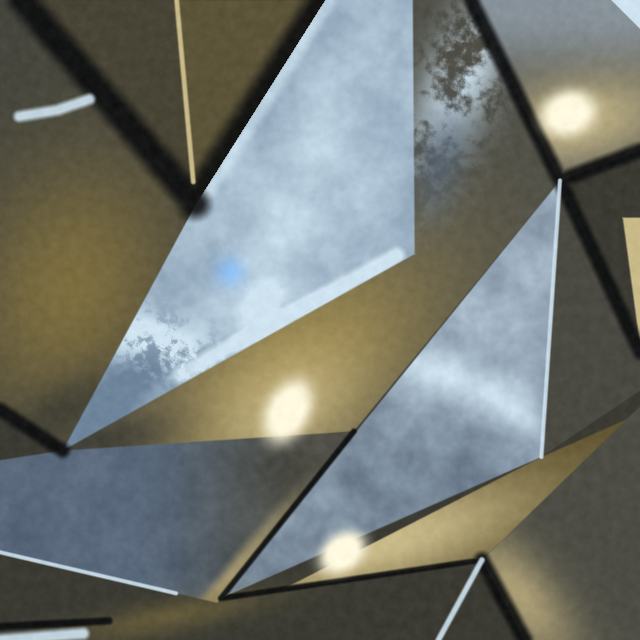
Write a WebGL 1 fragment shader that draws this texture.

```glsl
precision highp float;
// Folded metal facets: blue panels and gold hollows between dark creases.
// Facets are intersected half planes lit by soft ellipses and worn with
// gradient noise; strokes add creases and bright rims.
uniform vec2 u_resolution;

vec2 gradient(vec2 cell) {
  float a = 6.2832 * fract(sin(dot(cell, vec2(127.1, 311.7))) * 4375.85);
  return vec2(cos(a), sin(a));
}

float noise(vec2 p) {
  vec2 i = floor(p), f = p - i, u = f * f * (3. - 2. * f), e = vec2(1, 0);
  float low = mix(dot(gradient(i), f), dot(gradient(i + e), f - e), u.x);
  float high = mix(dot(gradient(i + e.yx), f - e.yx), dot(gradient(i + 1.), f - 1.), u.x);
  return mix(low, high, u.y);
}

float fbm(vec2 p) {
  float sum = 0., amp = .6;
  for (int i = 0; i < 4; i++) {
    sum += amp * noise(p);
    p = mat2(1.6, 1.2, -1.2, 1.6) * p + 3.7;
    amp *= .55;
  }
  return sum;
}

// Signed distance to a line, positive on its left
float side(vec2 p, vec2 a, vec2 b) {
  vec2 d = b - a;
  return dot(p - a, vec2(-d.y, d.x)) / length(d);
}

float wedge(vec2 p, vec2 a, vec2 b, vec2 c) {
  return min(side(p, a, b), side(p, b, c));
}

float tri(vec2 p, vec2 a, vec2 b, vec2 c) {
  return min(wedge(p, a, b, c), side(p, c, a));
}

float quad(vec2 p, vec2 a, vec2 b, vec2 c, vec2 d) {
  return min(wedge(p, a, b, c), wedge(p, c, d, a));
}

float stroke(vec2 p, vec2 a, vec2 b, float w) {
  vec2 d = b - a;
  float t = clamp(dot(p - a, d) / dot(d, d), 0., 1.);
  return 1. - smoothstep(.25 * w, w, length(p - a - d * t));
}

float bent(vec2 p, vec2 a, vec2 b, vec2 c, float w) {
  return max(stroke(p, a, b, w), stroke(p, b, c, w));
}

// Elliptical light; the first radius runs along the angle
float blob(vec2 p, float x, float y, float rx, float ry, float angle) {
  vec2 ax = vec2(cos(angle), sin(angle)), d = p - vec2(x, y);
  vec2 q = vec2(dot(d, ax), dot(d, vec2(-ax.y, ax.x))) / vec2(rx, ry);
  return exp(-dot(q, q));
}

void lay(inout vec3 col, vec3 c, float d) {
  col = mix(col, c, smoothstep(-.002, .002, d));
}

void main() {
  vec2 p = gl_FragCoord.xy / u_resolution;
  vec2 hub = vec2(.306, .681), tip = vec2(.098, .296), corner = vec2(.648, .603);
  vec2 crest = vec2(.508, 1), node = vec2(.875, .718), fold = vec2(.553, .326);
  vec2 base = vec2(.345, .065), heel = vec2(.846, .286), knee = vec2(.753, .125);
  vec2 ridge = vec2(.276, 1), strip = vec2(.736, 1), foot = vec2(.82, 0);
  vec2 shelfL = vec2(0, .137), shelfR = vec2(.275, .073), wing = vec2(1, .765);
  float wear = fbm(p * 13.), grain = fbm(p * 65.);
  vec3 dark = vec3(.23, .23, .2), gold = vec3(.49, .43, .25), cream = vec3(.79, .73, .54);
  vec3 steel = vec3(.35, .41, .48), ice = vec3(.81, .89, .94), col = dark, c;

  // Left gold panel and ridged wedge
  c = mix(dark + .04, gold, blob(p, .11, .55, .21, .16, 1.2));
  c = mix(c, dark, .7 * blob(p, .1, .36, .1, .04, .5));
  lay(col, c, quad(p, vec2(-.2, .49), tip, hub, vec2(-.094, 1.16)));
  c = mix(dark, gold, .2 + .3 * step(0., side(p, ridge, hub)));
  lay(col, c, tri(p, vec2(.039, 1), hub, crest));

  // Gold hollow with a scuffed strip at its top
  c = mix(dark + .08, gold * 1.25, blob(p, .46, .42, .28, .15, .65));
  c = mix(c, cream, .75 * blob(p, .44, .36, .13, .08, .5));
  c = mix(c, dark, .8 * blob(p, .16, .31, .11, .035, .2));
  c = mix(c, ice, blob(p, .719, .87, .145, .053, 1.15) * smoothstep(-.3, .2, wear + .6 * grain));
  c = mix(c, steel, .7 * blob(p, .69, .75, .09, .04, 1.3));
  float hollow = min(wedge(p, tip, vec2(.36, .304), fold), wedge(p, fold, node, strip));
  lay(col, c, min(hollow, side(p, crest, tip)));

  // Large blue panel
  float panel = min(wedge(p, tip, corner, vec2(.645, 1)), wedge(p, crest, hub, tip));
  float shine = .5 + .4 * wear + .3 * blob(p, .46, .68, .22, .09, 1.1);
  shine += .8 * blob(p, .25, .46, .085, .04, -.3) * smoothstep(-.25, .15, wear + grain);
  shine += .6 * blob(p, .41, .53, .045, .03, .8) + .35 * stroke(p, crest, hub, .025);
  shine += .6 * stroke(p, vec2(.28, .415), vec2(.62, .6), .019);
  shine -= .7 * blob(p, .16, .36, .13, .05, .65);
  c = mix(vec3(.43, .52, .61), ice, clamp(shine, 0., 1.));
  c += vec3(-.12, 0, .14) * blob(p, .36, .575, .022, .022, 0.);
  lay(col, c, panel);

  // Right glowing panel, sliver and brown fin
  c = mix(dark + .13, vec3(.53, .57, .6), smoothstep(.84, .98, p.y));
  c = mix(c, cream, .9 * blob(p, .9, .81, .15, .07, .2));
  lay(c, ice, p.x + p.y - 1.955);
  lay(col, c, wedge(p, strip, node, wing));
  lay(col, cream, tri(p, vec2(.973, .66), vec2(1, .46), vec2(1.04, .66)));
  lay(col, dark + .06, tri(p, heel, vec2(1.03, .41), node));

  // Lower gold band and bottom right panel
  c = mix(gold * .75, cream, blob(p, .6, .15, .26, .07, .3));
  lay(col, c, quad(p, base, knee, vec2(1.02, .375), heel));
  c = mix(dark + .07, cream * .85, blob(p, .81, .07, .13, .055, -.9));
  lay(col, c, wedge(p, vec2(1, .365), knee, foot));

  // Second blue panel
  shine = .2 + .5 * wear + .6 * blob(p, .76, .38, .14, .035, -.45);
  shine += .3 * smoothstep(.2, .5, p.y);
  lay(col, mix(steel + .03, ice, clamp(shine, 0., 1.)), tri(p, base, heel, node));

  // Lower left shelf
  c = mix(steel, dark + .07, smoothstep(.2, .48, p.x)) + .08 * wear;
  c = mix(c, cream * .8, stroke(p, fold, base - .02, .03) * smoothstep(.7, .9, 1. - p.y));
  float shelf = min(side(p, shelfL, shelfR), side(p, base, fold));
  lay(col, c, min(shelf, wedge(p, fold, tip, vec2(0, .281))));
  col = mix(col, gold, .6 * blob(p, .26, .035, .16, .025, .2));

  // Creases
  float crease = max(stroke(p, vec2(.035, 1), hub, .033), stroke(p, crest, hub, .04) * step(panel, 0.));
  crease = max(crease, max(bent(p, strip, node, wing, .018), stroke(p, node, vec2(1, .45), .017)));
  crease = max(crease, max(bent(p, fold, base, knee, .007), stroke(p, vec2(0, .36), tip, .017)));
  crease = max(crease, max(stroke(p, knee, foot, .018), stroke(p, vec2(0, .021), vec2(.17, .03), .009)));
  col = mix(col, vec3(.05, .055, .06), .9 * crease);

  // Rims, scratches and lamps
  float rim = bent(p, vec2(.03, .818), vec2(.09, .828), vec2(.14, .845), .013);
  rim = max(rim, max(stroke(p, heel, node, .005), stroke(p, shelfL, shelfR, .005)));
  rim = max(rim, max(stroke(p, knee, vec2(.685, 0), .007), stroke(p, vec2(0), vec2(.13, .01), .014)));
  col = mix(col, ice, .9 * rim);
  col = mix(col, cream, stroke(p, ridge, hub + vec2(-.004, .035), .006));
  float lamp = blob(p, .45, .357, .055, .035, 1.1) + blob(p, .535, .137, .042, .03, .6);
  lamp += blob(p, .888, .823, .045, .036, .3);
  col = mix(col, vec3(1, .98, .88), smoothstep(.1, .75, lamp));
  gl_FragColor = vec4(col + .045 * grain, 1);
}
```
